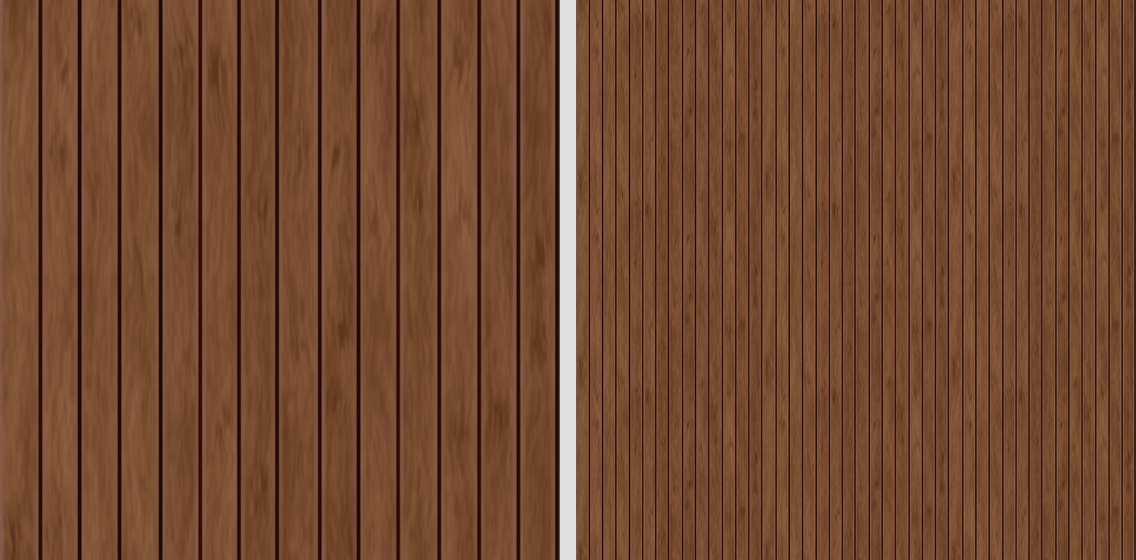
Left, the tile; right, the same tile 3 across and 3 down.
A Shadertoy shader for this texture:

```glsl
// Fourteen narrow upright timber planks split by dark, soft-edged grooves.
// Each plank gets its own tone, long bands, fine slanted streaks and a few dark
// flecks; plank numbers and all noise rows wrap, so the surface tiles both ways.

#define PLANKS 14.0
#define GROOVE 0.072        // half width of a groove, in plank widths
#define GROOVE_CORE 0.020   // half width of its darkest part
#define BEVEL 0.13          // reach of the pale plank edge
#define GRAIN_ROWS 22.0     // streak rows per tile height
#define KNOT_ROWS 6.0       // possible dark flecks per plank
#define KNOT_CHANCE 0.34
#define WOOD_DARK vec3(0.370, 0.210, 0.108)
#define WOOD_LIGHT vec3(0.520, 0.348, 0.232)
#define EDGE_PALE vec3(0.515, 0.362, 0.288)
#define GROOVE_BLACK vec3(0.125, 0.025, 0.000)
#define GROOVE_RED vec3(0.215, 0.045, 0.010)

const float TAU = 6.2831853;

float hash(vec2 p) {
    vec3 q = fract(p.xyx * vec3(0.1031, 0.1030, 0.0973));
    q += dot(q, q.yzx + 33.33);
    return fract((q.x + q.y) * q.z);
}

// Value noise whose rows repeat after the given count
float noise(vec2 p, float rows) {
    vec2 cell = floor(p), f = fract(p);
    f = f * f * (3.0 - 2.0 * f);
    float y0 = mod(cell.y, rows), y1 = mod(cell.y + 1.0, rows);
    float low = mix(hash(vec2(cell.x, y0)), hash(vec2(cell.x + 1.0, y0)), f.x);
    float high = mix(hash(vec2(cell.x, y1)), hash(vec2(cell.x + 1.0, y1)), f.x);
    return mix(low, high, f.y);
}

// Position of groove k: layered sines vary the widths, every seventh plank is narrower
float groovePosition(float k) {
    float narrow = step(mod(k + 0.5, 7.0), 1.0);
    float drift = sin(TAU * k / PLANKS) + sin(TAU * 2.0 * k / 7.0);
    return k - 0.015 + 0.018 * drift - 0.058 * narrow;
}

// Elongated dark flecks scattered down one plank
float knots(vec2 p, float id) {
    float sum = 0.0, row = floor(p.y * KNOT_ROWS);
    for (float i = -1.0; i <= 1.0; i++) {
        vec2 key = vec2(id + 61.0, mod(row + i, KNOT_ROWS));
        vec2 center = vec2(0.35 + 0.3 * hash(key + 17.0),
                           row + i + 0.2 + 0.6 * hash(key + 31.0));
        vec2 d = (p * vec2(1.0, KNOT_ROWS) - center) / vec2(0.21, 0.25);
        sum += step(hash(key), KNOT_CHANCE) * exp(-dot(d, d));
    }
    return sum;
}

// Wood tone from 0 (dark) to 1 (light)
float woodTone(vec2 p, float id) {
    float seed = hash(vec2(id, 9.0));
    float x = p.x + id * 7.0;
    float sway = 0.07 * sin(TAU * (2.0 * p.y + seed))
               + 0.025 * sin(TAU * (5.0 * p.y + 3.0 * seed));
    float broad = noise(vec2(x * 1.3 + 40.0, p.y * 5.0), 5.0);
    float band = noise(vec2((x + sway) * 3.5 + 150.0, p.y * 4.0), 4.0);
    float streak = noise(vec2((x + sway) * 11.0, p.y * GRAIN_ROWS), GRAIN_ROWS);
    float fine = noise(vec2((x + sway) * 19.0 + 90.0, p.y * 44.0), 44.0);
    float figure = sin(TAU * (p.x * 3.0 + sway * 4.0 + broad * 2.0));
    float fleck = knots(p, id) * smoothstep(0.9, 0.1, 0.6 * streak + 0.4 * fine);
    return 0.68 + 0.30 * (streak - 0.5) + 0.28 * (fine - 0.5)
         + 0.42 * (broad - 0.5) + 0.34 * (band - 0.5)
         + 0.05 * figure + 0.26 * (seed - 0.5) - 0.55 * fleck;
}

void mainImage(out vec4 fragColor, in vec2 fragCoord) {
    vec2 uv = fragCoord / iResolution.xy;
    float u = uv.x * PLANKS, pixel = PLANKS / iResolution.x;

    // Plank under this point and its two grooves
    float k = floor(u);
    if (u < groovePosition(k)) k--;
    else if (u >= groovePosition(k + 1.0)) k++;
    float left = u - groovePosition(k);
    float right = groovePosition(k + 1.0) - u;
    float d = min(left, right);
    float id = mod(k, PLANKS);

    // Wood surface
    float tone = woodTone(vec2(left, uv.y), id);
    vec3 color = mix(WOOD_DARK, WOOD_LIGHT, clamp(tone, 0.0, 1.15));

    // Pale bevel, its strength differing by side and by groove
    float grooveId = mod(left < right ? k : k + 1.0, PLANKS);
    float bevel = 1.0 - smoothstep(BEVEL * 0.6, BEVEL * 1.5, d);
    float wear = noise(vec2(id + 200.0, uv.y * 12.0), 12.0);
    float side = left < right ? 0.75 : 0.60;
    side *= 0.75 + 0.5 * hash(vec2(grooveId, 47.0));
    color = mix(color, EDGE_PALE, bevel * side * (0.7 + 0.5 * wear));

    // Groove, shaded from near black to dark red from one to the next
    vec3 dark = mix(GROOVE_BLACK, GROOVE_RED, hash(vec2(grooveId, 23.0)));
    float cover = 1.0 - smoothstep(GROOVE_CORE, max(GROOVE, GROOVE_CORE + pixel), d);
    color = mix(color, dark, cover);

    fragColor = vec4(color, 1.0);
}
```
